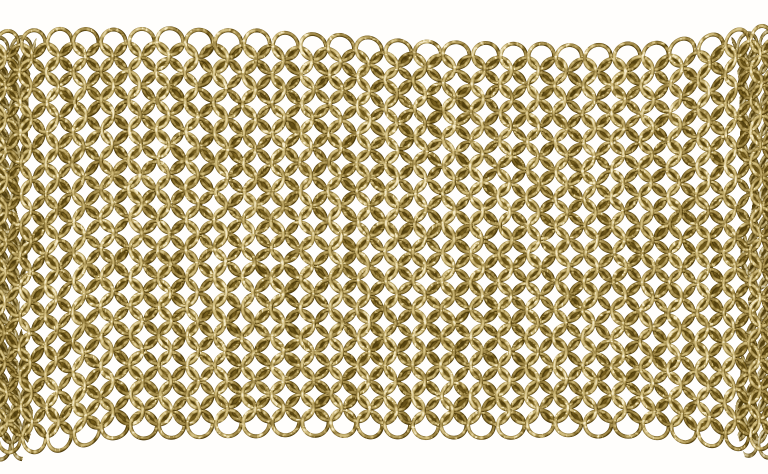
Reproduce this texture procedurally as a Shadertoy shader.

```glsl
// A strip of brass ring mesh on white: staggered rows of linked rings.
// Alternate rows lean left and right, and the nearest wire at each point wins,
// which weaves the rings. The sheet edges sag and its ends bunch up.

#define COLUMNS 27.0    // rings across the canvas
#define ROWS 27.0       // ring rows, each staggered by half a ring
#define ROW_STEP 0.503  // row spacing, in ring pitches
#define RADIUS 0.455    // ring centre line, in ring pitches
#define WIRE 0.068      // half the wire width, in ring pitches
#define JITTER 0.06     // random shift of single rings
#define WEAR 0.5        // strength of scuffs along the wire
#define BUNCH 0.3       // squeeze of the columns at both ends

const vec3 PAPER  = vec3(1.00, 0.995, 0.99);
const vec3 SHADOW = vec3(0.29, 0.22, 0.04);
const vec3 DARK   = vec3(0.45, 0.36, 0.11);
const vec3 BRASS  = vec3(0.63, 0.54, 0.29);
const vec3 LIGHT  = vec3(0.81, 0.73, 0.48);
const vec3 GLINT  = vec3(0.96, 0.92, 0.79);

float hash(vec2 p) {
    vec3 q = fract(p.xyx * vec3(0.1031, 0.1030, 0.0973));
    q += dot(q, q.yzx + 33.33);
    return fract((q.x + q.y) * q.z);
}

float noise(vec2 p) {
    vec2 cell = floor(p), f = fract(p);
    f = f * f * (3.0 - 2.0 * f);
    return mix(mix(hash(cell), hash(cell + vec2(1, 0)), f.x),
               mix(hash(cell + vec2(0, 1)), hash(cell + vec2(1, 1)), f.x), f.y);
}

vec3 brassRamp(float tone) {
    vec3 c = mix(SHADOW, DARK, smoothstep(0.0, 0.2, tone));
    c = mix(c, BRASS, smoothstep(0.2, 0.42, tone));
    c = mix(c, LIGHT, smoothstep(0.47, 0.68, tone));
    return mix(c, GLINT, smoothstep(0.7, 0.95, tone));
}

// Brightness of round wire; across runs from -1 to 1 over its width
float wireTone(vec2 outward, float across, float depth, vec2 p, float seed) {
    float lit = dot(outward, vec2(-0.5, 0.85)) * across;
    float scuff = noise(p * 9.0 + seed * 40.0) - 0.5;
    float nick = smoothstep(0.7, 0.88, noise(p * 14.0 + seed * 17.0));
    return 0.58 + 0.2 * lit + 0.15 * depth - 0.52 * across * across
         + WEAR * scuff + 0.3 * nick + 0.1 * (seed - 0.5);
}

// Colour and coverage of the ring mesh; p is in ring pitches
vec4 mesh(vec2 p, float blur) {
    float nearest = -9.0, coverage = 0.0, discs = 0.0;
    vec3 color = DARK;
    float baseRow = floor(p.y / ROW_STEP + 0.5);
    for (int j = -2; j <= 2; j++) {
        float row = baseRow + float(j);
        if (row < 0.0 || row >= ROWS) continue;
        float odd = mod(row, 2.0);
        float baseCol = floor(p.x - 0.5 * odd + 0.5);
        for (int i = -1; i <= 1; i++) {
            vec2 id = vec2(baseCol + float(i), row) + 50.0;
            vec2 shift = vec2(hash(id), hash(id + 71.3)) - 0.5;
            vec2 center = vec2(id.x - 50.0 + 0.5 * odd, row * ROW_STEP);
            vec2 d = p - center - JITTER * shift;
            float r = length(d);
            vec2 outward = d / max(r, 0.001);
            float across = (r - RADIUS) / WIRE;
            float depth = (2.0 * odd - 1.0) * outward.x;
            float cover = 1.0 - smoothstep(-blur, blur, abs(r - RADIUS) - WIRE);
            discs += step(r, RADIUS);
            float rank = depth - (cover < 0.5 ? 4.0 : 0.0);
            if (cover > 0.0 && rank > nearest) {
                nearest = rank;
                color = brassRamp(wireTone(outward, across, depth, p, hash(id + 13.7)));
            }
            coverage = max(coverage, cover);
        }
    }
    // Leaf-shaped overlaps show the dark far side of the links
    if (discs > 1.5) {
        vec3 inner = mix(SHADOW, DARK, noise(p * 8.0) * 1.3);
        color = mix(inner, color, coverage);
        coverage = 1.0;
    }
    return vec4(color, coverage);
}

vec3 sheet(vec2 uv, float blur) {
    // Sagging top and bottom rows, in canvas widths
    float top = 0.561 - 0.017 * smoothstep(0.15, 0.78, uv.x) + 0.024 * smoothstep(0.84, 1.0, uv.x);
    float bottom = 0.046 + 0.02 * smoothstep(0.05, 0.17, uv.x) - 0.018 * smoothstep(0.8, 1.0, uv.x);
    vec2 p;
    p.x = COLUMNS * uv.x + BUNCH * (exp(-18.0 * (1.0 - uv.x)) - exp(-18.0 * uv.x));
    p.y = (uv.y - bottom) / (top - bottom) * (ROWS - 1.0) * ROW_STEP;
    p += 0.16 * (vec2(noise(p * 0.35), noise(p * 0.35 + 37.0)) - 0.5);

    // A folded second layer lies behind both ends
    vec3 color = PAPER;
    float fold = min(uv.x, 1.0 - uv.x) - 0.015 - 0.035 * noise(vec2(uv.y * 14.0, 3.0));
    if (fold < 0.0) {
        vec4 back = mesh(p * vec2(1.12, 1.0) + vec2(0.4, 0.23), blur);
        color = mix(color, back.rgb * 0.88, back.a);
    }
    vec4 front = mesh(p, blur);
    return mix(color, front.rgb, front.a);
}

void mainImage(out vec4 fragColor, in vec2 fragCoord) {
    float blur = 0.3 * COLUMNS / iResolution.x;
    vec3 sum = vec3(0.0);
    for (int k = 0; k < 4; k++) {
        vec2 offset = vec2(k & 1, k >> 1) * 0.5 - 0.25;
        sum += sheet((fragCoord + offset) / iResolution.x, blur);
    }
    fragColor = vec4(sum * 0.25, 1.0);
}
```
